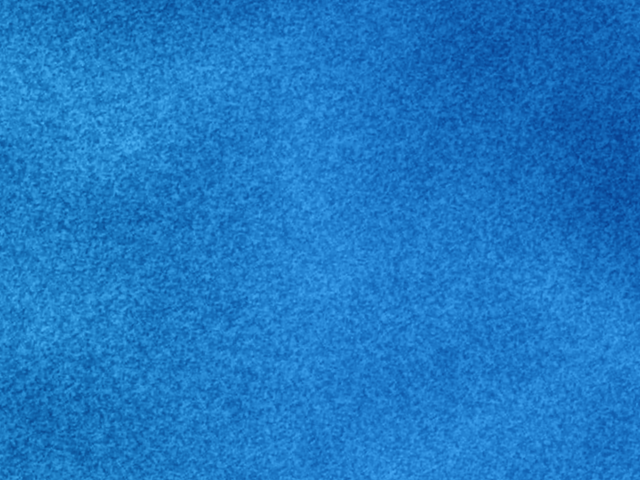
Write a WebGL 1 fragment shader that draws this texture.

```glsl
precision highp float;
// Blue velvet: soft sheens and shadows laid over a fine, dense pile.
// Rotated Gaussian glows set the broad light, value noise adds clouds,
// clumps and grain, and a blue ramp turns the summed tone into colour.

uniform vec2 u_resolution;

float hash(vec2 cell) {
  vec3 q = fract(cell.xyx * vec3(0.1031, 0.1030, 0.0973));
  q += dot(q, q.yzx + 33.33);
  return fract((q.x + q.y) * q.z);
}

// Value noise centred on zero
float noise(vec2 p) {
  vec2 cell = floor(p);
  vec2 f = fract(p);
  f = f * f * (3.0 - 2.0 * f);
  float low = mix(hash(cell), hash(cell + vec2(1.0, 0.0)), f.x);
  float high = mix(hash(cell + vec2(0.0, 1.0)), hash(cell + vec2(1.0, 1.0)), f.x);
  return mix(low, high, f.y) - 0.5;
}

vec2 rotate(vec2 p, float angle) {
  float c = cos(angle);
  float s = sin(angle);
  return vec2(c * p.x + s * p.y, c * p.y - s * p.x);
}

float fbm(vec2 p) {
  float sum = 0.0;
  float weight = 0.5;
  for (int i = 0; i < 4; i++) {
    sum += weight * noise(p);
    p = rotate(p, 0.6) * 2.03 + 17.3;
    weight *= 0.55;
  }
  return sum;
}

// Soft elliptical patch of light
float glow(vec2 p, vec2 centre, vec2 radius, float angle) {
  vec2 d = rotate(p - centre, angle) / radius;
  return exp(-dot(d, d));
}

// Large folds of light and shade in the cloth
float sheen(vec2 p) {
  float tone = 0.62;
  tone += 0.20 * glow(p, vec2(0.33, 0.77), vec2(0.24, 0.07), 0.66);
  tone += 0.15 * glow(p, vec2(0.04, 0.84), vec2(0.20, 0.16), 0.0);
  tone += 0.18 * glow(p, vec2(0.64, 0.56), vec2(0.13, 0.28), 0.1);
  tone += 0.15 * glow(p, vec2(1.20, 0.36), vec2(0.28, 0.09), -0.6);
  tone += 0.11 * glow(p, vec2(0.12, 0.33), vec2(0.18, 0.12), -0.5);
  tone += 0.07 * glow(p, vec2(0.95, 0.05), vec2(0.45, 0.12), 0.1);
  tone -= 0.38 * glow(p, vec2(1.16, 0.90), vec2(0.36, 0.25), -0.3);
  tone -= 0.30 * glow(p, vec2(1.34, 0.58), vec2(0.19, 0.17), -0.6);
  tone -= 0.13 * glow(p, vec2(0.16, 0.58), vec2(0.25, 0.10), 0.2);
  tone -= 0.19 * glow(p, vec2(0.06, 0.16), vec2(0.20, 0.13), 0.0);
  tone -= 0.24 * glow(p, vec2(0.20, 1.02), vec2(0.35, 0.08), 0.0);
  return tone;
}

// Fine fibres, nudged a little so that no grid shows
float pile(vec2 p) {
  vec2 bend = vec2(noise(p * 60.0), noise(p * 60.0 + 41.7)) * 0.003;
  vec2 q = rotate(p + bend, 0.5);
  float coarse = noise(q * vec2(145.0, 185.0));
  float fine = noise(rotate(q, 0.9) * 235.0 + 9.1);
  return 0.55 * coarse + 0.45 * fine;
}

void main() {
  vec2 p = gl_FragCoord.xy / u_resolution.y;

  // Brushed clouds and small clumps, strongest towards the left
  float leftness = 1.0 - smoothstep(0.1, 0.8, p.x);
  float clouds = fbm(rotate(p, 0.5) * vec2(4.5, 7.0) + 3.7);
  float clumps = fbm(p * vec2(24.0, 20.0) + 11.0);
  float tone = sheen(p) + 0.30 * clouds + (0.13 + 0.15 * leftness) * clumps;
  tone += pile(p) * (0.90 + 0.25 * leftness);
  tone = clamp(tone, -0.15, 1.25);

  // Blue ramp, with red rising faster in the highlights
  vec3 colour = vec3(0.04, 0.30, 0.60) + tone * vec3(0.06, 0.30, 0.31);
  colour += tone * tone * vec3(0.11, 0.0, -0.02);

  // Slightly greener on the left, purer blue on the right
  colour += (leftness - 0.35) * vec3(0.0, 0.015, -0.02);
  gl_FragColor = vec4(clamp(colour, 0.0, 1.0), 1.0);
}
```
